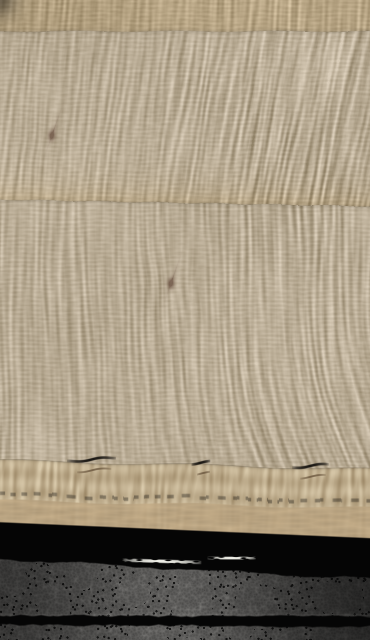
This texture is drawn by a Shadertoy shader. Its source:

```glsl
// Pale curly-maple boards with rippled grain, a chipped lower edge,
// a black shadow gap and a strip of speckled concrete beneath.
// Grain is warped layered sines plus stretched cellular noise.

const float TAU = 6.2831853;
const float SOFT = 0.0016;

vec2 hash2(vec2 p) {
    vec3 q = fract(vec3(p.xyx) * vec3(0.1031, 0.1030, 0.0973));
    q += dot(q, q.yzx + 33.33);
    return fract((q.xx + q.yz) * q.zy);
}

// Distance to the nearest jittered cell point
float cells(vec2 p) {
    vec2 cell = floor(p), f = fract(p);
    float nearest = 2.0;
    for (int j = -1; j <= 1; j++)
        for (int i = -1; i <= 1; i++) {
            vec2 o = vec2(i, j);
            nearest = min(nearest, length(o + hash2(cell + o + 50.0) - f));
        }
    return nearest;
}

float below(float y, float edge) { return smoothstep(-SOFT, SOFT, y - edge); }

// Soft horizontal stroke with tapered ends
float stroke(vec2 d, float halfLength, float thickness) {
    float taper = sqrt(max(0.0, 1.0 - d.x * d.x / (halfLength * halfLength)));
    return taper * (1.0 - smoothstep(thickness * 0.4, thickness + SOFT, abs(d.y)));
}

// Grain brightness around one half; u runs across the stripes
float grain(float u, float y, float seed) {
    float wide = sin(TAU * 72.0 * u + 2.2 * sin(41.0 * u + 6.0 * y + seed)
               + 1.5 * sin(93.0 * u - 9.0 * y + seed * 2.0) + 0.5 * sin(37.0 * y + 60.0 * u));
    float fine = sin(TAU * 117.0 * u + 2.0 * sin(67.0 * u - 13.0 * y + seed));
    float fade = 0.75 + 0.35 * sin(19.0 * u + 8.0 * y + seed) * sin(11.0 * y - 31.0 * u);
    float streak = cells(vec2(u * 105.0 + seed * 7.0, y * 9.0)) - 0.45;
    return 0.55 + fade * (0.23 * wide + 0.10 * fine) + 0.48 * streak;
}

float knot(vec2 d) {
    float core = exp(-dot(d * vec2(190.0, 130.0), d * vec2(190.0, 130.0)));
    float tail = exp(-abs(d.x + 0.35 * d.y) * 420.0 - abs(d.y + 0.008) * 65.0);
    return 0.8 * core + 0.5 * tail;
}

vec3 boards(vec2 p) {
    float seamA = 0.049 + 0.001 * sin(40.0 * p.x);
    float seamB = 0.312 + 0.018 * p.x + 0.0008 * sin(70.0 * p.x);
    float middle = below(p.y, seamA), lower = below(p.y, seamB);

    // Each board leans its stripes differently
    float leanTop = p.x + 0.08 * p.y;
    float leanMid = p.x + (0.10 + 0.22 * p.x) * (p.y - 0.05);
    float sag = max(p.y - 0.42, 0.0);
    float leanLow = p.x - 0.55 * p.x * sag * sag * 2.0 + 0.002 * sin(17.0 * p.y + 9.0 * p.x);
    vec2 knotA = p - vec2(0.081, 0.212), knotB = p - vec2(0.267, 0.443);
    leanMid += 0.10 * knotA.x * exp(-dot(knotA, knotA) * 900.0);
    leanLow += 0.25 * knotB.x * exp(-dot(knotB, knotB) * 700.0);

    float g = p.y < seamA ? grain(leanTop, p.y, 1.7) - 0.12
            : p.y < seamB ? grain(leanMid, p.y, 4.1) : grain(leanLow, p.y, 8.3);
    g = 0.55 + (g - 0.55) * (0.85 + 0.55 * smoothstep(0.2, 0.5, p.x) * middle * (1.0 - 0.5 * lower));

    // Fine cross weave and broad tonal drift
    g += 0.07 * sin(TAU * 148.0 * p.y + sin(50.0 * p.x)) + 0.04 * sin(TAU * 131.0 * p.x);
    g += 0.22 * (cells(p * vec2(60.0, 190.0)) - 0.45);
    g += 0.06 * sin(9.0 * p.x + 4.0) * sin(13.0 * p.y + 1.0);
    vec3 wood = mix(vec3(0.60, 0.545, 0.445), vec3(0.835, 0.785, 0.705), clamp(g, -0.15, 1.1));

    // Warm, darker joints and reddish knots
    float joint = exp(-abs(p.y - seamA) * 500.0) + exp(-abs(p.y - seamB) * 450.0);
    float warmth = exp(-max(seamB - p.y, 0.0) * 45.0) * (1.0 - lower) + 1.0 - middle;
    wood *= 1.0 - 0.13 * joint;
    wood *= mix(vec3(1.0), vec3(1.0, 0.97, 0.90), warmth);
    wood = mix(wood, vec3(0.40, 0.30, 0.24), min(knot(knotA) + knot(knotB), 0.75));
    return wood * (1.0 - 0.4 * exp(-dot(p, p) * 1500.0));
}

// Lower rim: short stripes, a notched row, then a plain tan face
vec3 rim(vec2 p, float top) {
    float y = p.y - top;
    float g = grain(p.x * 0.85 + 0.06 * y, p.y * 2.0, 12.6) + 0.12 * sin(TAU * 34.0 * y);
    vec3 color = mix(vec3(0.62, 0.54, 0.41), vec3(0.85, 0.79, 0.67), clamp(g, 0.0, 1.0));
    float notchY = 0.052 - 0.006 * p.x + 0.004 * hash2(vec2(floor(p.x * 62.0), 3.0)).x;
    float notch = 1.0 - smoothstep(0.001, 0.0045, abs(y - notchY));
    color *= 1.0 - 0.32 * notch * smoothstep(-0.4, 0.5, sin(TAU * 48.0 * p.x + 3.0 * sin(30.0 * p.x)));
    float face = below(y, 0.063 - 0.004 * p.x);
    vec3 tan_ = vec3(0.74, 0.65, 0.51) * (0.93 + 0.12 * cells(p * vec2(22.0, 130.0)));
    color = mix(color, tan_, face * 0.85);
    return color * (1.0 - 0.3 * exp(-abs(y) * 700.0));
}

vec3 concrete(vec2 p) {
    float light = 0.13 + 0.23 * exp(-pow((p.x - 0.27) / 0.20, 2.0)) + 0.05 * exp(-p.x * 8.0);
    light *= 0.82 + 0.4 * cells(p * 48.0) * cells(p * 150.0 + 9.0) + 0.25 * cells(p * 230.0);
    float pits = 1.0 - smoothstep(0.10, 0.24, cells(p * 95.0 + 4.0));
    light *= 1.0 - 0.75 * pits * step(0.42, cells(p * 17.0));
    float rough = 0.004 * cells(vec2(p.x * 45.0, 2.0));
    float groove = 1.0 - smoothstep(0.004, 0.0075, abs(p.y - 0.969 - 0.004 * p.x) - rough);
    light = mix(light, 0.02, groove);
    light += 0.07 * exp(-abs(p.y - 0.961) * 700.0) * (1.0 - groove);
    return light * vec3(1.0, 0.99, 0.97);
}

void mainImage(out vec4 fragColor, in vec2 fragCoord) {
    // Height is one unit, y grows downward
    vec2 p = vec2(fragCoord.x, iResolution.y - fragCoord.y) / iResolution.y;
    float rimTop = 0.719 + 0.024 * p.x + 0.002 * sin(23.0 * p.x + 4.0);
    vec3 color = mix(boards(p), rim(p, rimTop), below(p.y, rimTop));

    // Split fibres along the rim, each with a fainter return line
    for (int i = 0; i < 3; i++) {
        float k = float(i);
        vec2 d = p - vec2(0.143 + 0.171 * k, 0.718 + 0.005 * k);
        d.y += 0.09 * d.x + 0.0015 * sin(110.0 * d.x);
        float reach = 0.020 + 0.019 * abs(k - 1.0) - 0.005 * k;
        color = mix(color, vec3(0.06, 0.05, 0.04), 0.92 * stroke(d, reach, 0.0018));
        color = mix(color, vec3(0.36, 0.28, 0.19), 0.7 * stroke(d - vec2(0.004, 0.017), reach * 0.7, 0.001));
    }

    // Shadow gap, floor and bright glints
    color = mix(color, vec3(0.018), below(p.y, 0.816 + 0.043 * p.x));
    float floorTop = 0.872 + 0.055 * p.x + 0.002 * sin(31.0 * p.x) + 0.003 * cells(vec2(p.x * 40.0, 7.0));
    color = mix(color, concrete(p), below(p.y, floorTop));
    float glint = stroke(p - vec2(0.253, 0.877 + 0.03 * (p.x - 0.253)), 0.062, 0.0025)
                + stroke(p - vec2(0.362, 0.872), 0.038, 0.0018);
    glint *= smoothstep(0.12, 0.5, cells(p * vec2(70.0, 220.0)));
    color = mix(color, vec3(0.93, 0.93, 0.90), min(glint, 1.0));

    fragColor = vec4(clamp(color, 0.0, 1.0), 1.0);
}
```
